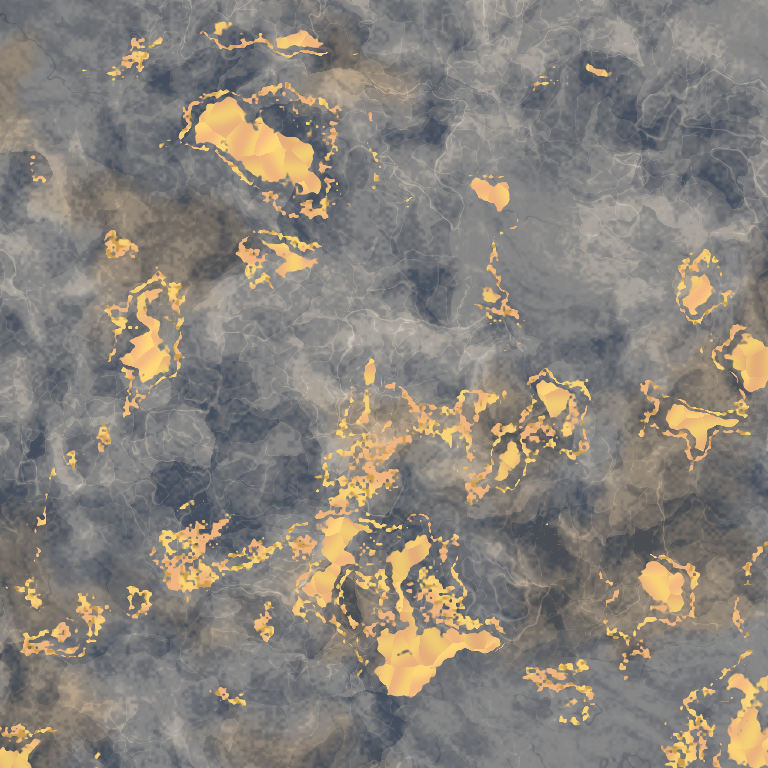
Reproduce this texture procedurally as a Shadertoy shader.

```glsl
// Grey-blue brecciated marble with hairline veins and scattered, speckled gold leaf.

// Stone palette
const vec3 SLATE_BLUE = vec3(0.27, 0.31, 0.37);
const vec3 STEEL_GREY = vec3(0.42, 0.43, 0.45);
const vec3 MID_GREY   = vec3(0.53, 0.53, 0.53);
const vec3 PALE_STONE = vec3(0.66, 0.64, 0.61);
const vec3 CHALK      = vec3(0.80, 0.78, 0.74);
const vec3 RUST_TINT  = vec3(1.09, 1.00, 0.89);

// Gold palette
const vec3 PEACH_GOLD  = vec3(0.94, 0.71, 0.50);
const vec3 YELLOW_GOLD = vec3(0.98, 0.83, 0.47);
const vec3 OCHRE       = vec3(0.80, 0.62, 0.30);

// Gold layout, in canvas units and noise levels
const float GOLD_SCALE   = 11.0;
const float RING_LEVEL   = 0.56;
const float RING_WIDTH   = 0.020;
const float FLAKE_LEVEL  = 0.67;
const float RING_SPECKLE = 0.075;
const float FLAKE_SPECKLE = 0.03;
const float GRAIN_SCALE  = 230.0;

float hash(vec2 p) {
    return fract(sin(dot(p, vec2(127.1, 311.7))) * 43758.5453);
}

vec2 hash2(vec2 p) {
    return vec2(hash(p), hash(p + 57.3));
}

float noise(vec2 p) {
    vec2 i = floor(p), f = fract(p);
    f = f * f * (3.0 - 2.0 * f);
    return mix(mix(hash(i), hash(i + vec2(1, 0)), f.x),
               mix(hash(i + vec2(0, 1)), hash(i + vec2(1, 1)), f.x), f.y);
}

float fbm(vec2 p, int octaves) {
    float sum = 0.0, weight = 0.5, total = 0.0;
    for (int i = 0; i < octaves; i++) {
        sum += weight * noise(p);
        total += weight;
        p = mat2(1.6, 1.2, -1.2, 1.6) * p + 17.7;
        weight *= 0.5;
    }
    return sum / total;
}

vec2 warp(vec2 p) {
    return vec2(fbm(p, 3), fbm(p + 31.4, 3)) - 0.5;
}

// Cell noise: offset from the nearest centre, cell id, gap to the next cell
vec4 cells(vec2 p) {
    vec2 base = floor(p);
    vec4 nearest = vec4(0.0);
    float d1 = 9.0, d2 = 9.0;
    for (int y = -1; y <= 1; y++)
    for (int x = -1; x <= 1; x++) {
        vec2 cell = base + vec2(x, y);
        vec2 offset = p - cell - hash2(cell);
        float d = length(offset);
        if (d < d1) {
            d2 = d1;
            d1 = d;
            nearest = vec4(offset, hash(cell + 9.1), 0.0);
        } else {
            d2 = min(d2, d);
        }
    }
    nearest.w = d2 - d1;
    return nearest;
}

// Thin bright line along the middle level of a noise field
float hairline(vec2 p, float width) {
    return 1.0 - smoothstep(0.0, width, abs(fbm(p, 4) - 0.5));
}

vec3 stoneColor(vec2 uv) {
    vec2 bent = uv + 0.10 * warp(uv * 7.0) + 0.025 * warp(uv * 35.0);
    float clouds = fbm(bent * 4.0 + 3.0, 5) - 0.5;
    float mottle = fbm(bent * 26.0, 4) - 0.5;
    float grain = noise(uv * 210.0) - 0.5;
    float smoothBed = smoothstep(0.50, 0.60, fbm(bent * 3.0 + 41.0, 4));

    // Angular fragments and the seams between them
    vec4 blocks = cells(bent * 13.0);
    vec4 chips = cells(bent * 34.0 + 5.0);
    float breccia = 0.13 * (blocks.z - 0.5) + 0.09 * (chips.z - 0.5);
    float patches = smoothstep(0.54, 0.68, fbm(bent * 6.0 + 77.0, 4));
    float rough = 0.52 + 0.36 * clouds + 0.42 * mottle + breccia
                + 0.11 * grain - 0.11 * patches;

    // Pale hairlines, strongest in the broken stone
    float veinArea = smoothstep(0.42, 0.60, fbm(uv * 5.0 + 13.0, 3));
    float veins = hairline(bent * 6.0 + 8.0, 0.010)
                + 0.7 * hairline(bent * 15.0 + 2.0, 0.016)
                + 0.5 * (1.0 - smoothstep(0.0, 0.07, chips.w));
    rough += 0.13 * veins * mix(0.35, 1.0, veinArea);

    // Smooth slate beds with slanted cleavage
    vec2 slanted = mat2(0.88, 0.48, -0.48, 0.88) * bent;
    float cleavage = fbm(slanted * vec2(14.0, 48.0), 4) - 0.5;
    float bed = 0.49 + 0.24 * cleavage + 0.16 * clouds + 0.05 * grain;
    bed -= 0.08 * hairline(slanted * vec2(5.0, 15.0), 0.012);
    float tone = mix(rough, bed, 0.85 * smoothBed);

    vec3 color = mix(SLATE_BLUE, STEEL_GREY, smoothstep(0.26, 0.43, tone));
    color = mix(color, MID_GREY, smoothstep(0.41, 0.53, tone));
    color = mix(color, PALE_STONE, smoothstep(0.53, 0.66, tone));
    color = mix(color, CHALK, smoothstep(0.66, 0.84, tone));
    float rust = smoothstep(0.52, 0.70, fbm(bent * 4.5 + 63.0, 4));
    return color * mix(vec3(1.0), RUST_TINT, rust);
}

// Gold coverage in x, solid flake share in y
vec2 goldCover(vec2 uv, float grain) {
    vec2 p = uv * GOLD_SCALE + 1.3 * warp(uv * 9.0) + 0.35 * warp(uv * 42.0);
    float field = fbm(p + 21.0, 3);

    // Clusters surround a sparse centre and fade near the border
    vec2 c = abs(uv - 0.5);
    float cluster = fbm(uv * 3.6 + 5.0, 3) + 0.20 * smoothstep(0.08, 0.30, length(c))
                  - 0.20 * smoothstep(0.41, 0.50, max(c.x, c.y));
    float bare = 0.16 * (1.0 - smoothstep(0.54, 0.70, cluster));

    float width = RING_WIDTH * mix(0.5, 1.5, noise(uv * 24.0));
    float ring = width - abs(field - RING_LEVEL) - bare + RING_SPECKLE * (grain - 0.5);
    float flake = field - FLAKE_LEVEL - bare + FLAKE_SPECKLE * (grain - 0.5);
    float solid = smoothstep(-0.008, 0.008, flake);
    return vec2(max(smoothstep(-0.008, 0.008, ring), solid), solid);
}

vec3 goldColor(vec2 uv, float solid) {
    // Creased foil: each facet has its own sheen direction
    vec4 facet = cells(uv * 30.0 + 0.4 * warp(uv * 20.0));
    float angle = 6.2832 * facet.z;
    float sheen = 0.5 + 0.5 * sin(5.0 * dot(facet.xy, vec2(cos(angle), sin(angle))) + angle);
    vec3 foil = mix(PEACH_GOLD, YELLOW_GOLD, sheen) * mix(0.95, 1.03, facet.z);

    // Glitter: mixed bright and ochre grains
    float glint = noise(uv * 190.0 + 70.0);
    vec3 glitter = mix(PEACH_GOLD, YELLOW_GOLD, smoothstep(0.35, 0.65, noise(uv * 45.0)));
    glitter = mix(OCHRE, glitter, smoothstep(0.10, 0.45, glint));
    return mix(glitter, foil, solid);
}

void mainImage(out vec4 fragColor, in vec2 fragCoord) {
    vec2 uv = fragCoord / iResolution.y;
    vec2 gold = goldCover(uv, noise(uv * GRAIN_SCALE));
    vec3 color = mix(stoneColor(uv), goldColor(uv, gold.y), gold.x);
    fragColor = vec4(clamp(color, 0.0, 1.0), 1.0);
}
```
